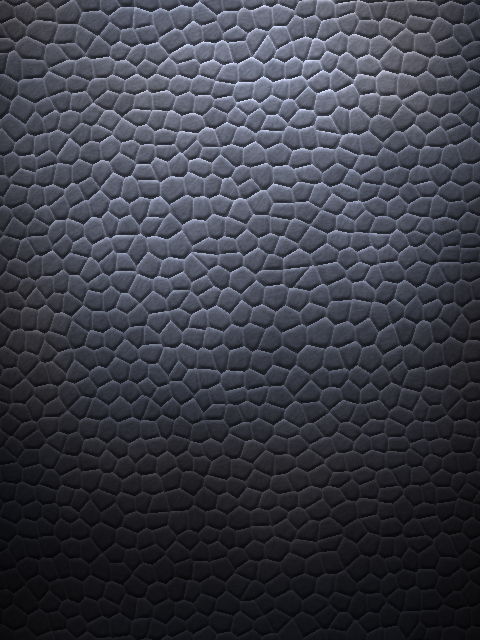
Write a Shadertoy shader that draws this texture.

```glsl
// Dark embossed leather: irregular rounded hexagonal pebbles lit from above.

const float CELL_SIZE = 0.043;           // pebble width, canvas width = 1
const vec2  LATTICE = vec2(1.0, 0.866);  // hexagonal column and row spacing
const float JITTER = 0.62;
const float WARP = 0.035;
const float ROUNDING = 16.0;             // larger gives sharper pebble corners
const float BEVEL = 0.24;
const float GROOVE = 0.09;
const float GRAIN = 0.30;
const float TONE_BOTTOM = 0.075;
const float TONE_TOP = 0.46;
const float VIGNETTE = 0.48;
const vec2  LIGHT_DIR = vec2(-0.2, 0.98);
const vec3  NEUTRAL_TINT = vec3(1.0, 0.99, 1.06);
const vec3  BLUE_TINT = vec3(0.93, 0.98, 1.12);

float hash(vec2 p) {
    return fract(sin(dot(p, vec2(127.1, 311.7))) * 43758.5453);
}

float valueNoise(vec2 p) {
    vec2 i = floor(p), f = fract(p);
    f = f * f * (3.0 - 2.0 * f);
    return mix(mix(hash(i), hash(i + vec2(1, 0)), f.x),
               mix(hash(i + vec2(0, 1)), hash(i + vec2(1, 1)), f.x), f.y);
}

// Jittered centre of a pebble on the staggered lattice
vec2 pebbleCentre(vec2 id) {
    vec2 offset = vec2(hash(id), hash(id + 57.3)) - 0.5;
    return (id + vec2(0.5 * mod(id.y, 2.0), 0.0) + JITTER * offset) * LATTICE;
}

// Finds the pebble, its rounded border distance and its outward direction
float pebble(vec2 q, out vec2 id, out vec2 toCentre, out vec2 outward) {
    vec2 base = floor(q / LATTICE + 0.5);
    float nearest = 1e5;
    for (int j = -2; j <= 2; j++)
    for (int i = -2; i <= 2; i++) {
        vec2 cell = base + vec2(i, j);
        vec2 r = pebbleCentre(cell) - q;
        float d = dot(r, r);
        if (d < nearest) { nearest = d; id = cell; toCentre = r; }
    }
    float total = 0.0;
    outward = vec2(0.0);
    for (int j = -2; j <= 2; j++)
    for (int i = -2; i <= 2; i++) {
        if (i == 0 && j == 0) continue;
        vec2 r = pebbleCentre(id + vec2(i, j)) - q;
        vec2 dir = normalize(r - toCentre);
        float weight = exp(-ROUNDING * dot(0.5 * (r + toCentre), dir));
        total += weight;
        outward += weight * dir;
    }
    outward /= total;
    return -log(total) / ROUNDING;
}

// Fine hatching, turned a little differently on each pebble, plus speckle
float leatherGrain(vec2 p, vec2 id) {
    float angle = 0.6 + 1.2 * (hash(id + 9.1) - 0.5);
    float c = cos(angle), s = sin(angle);
    vec2 along = mat2(c, -s, s, c) * p;
    float hatch = valueNoise(along * vec2(90.0, 270.0));
    float speckle = valueNoise(p * 310.0 + 40.0);
    return 0.55 * hatch + 0.45 * speckle - 0.5;
}

void mainImage(out vec4 fragColor, in vec2 fragCoord) {
    vec2 uv = fragCoord / iResolution.xy;
    vec2 p = fragCoord / iResolution.x;

    // Pebble relief on a gently warped lattice
    vec2 bend = vec2(valueNoise(p * 4.0), valueNoise(p * 4.0 + 19.0)) - 0.5;
    vec2 q = (p + WARP * bend) / CELL_SIZE;
    vec2 id, toCentre, outward;
    float border = pebble(q, id, toCentre, outward);

    // Broad light falling off downwards and to the sides
    float falloff = smoothstep(0.0, 0.92, uv.y);
    float side = pow(abs(2.0 * uv.x - 1.0), 2.3);
    float tone = mix(TONE_BOTTOM, TONE_TOP, falloff) * (1.0 - VIGNETTE * side);
    tone *= 1.0 - 0.12 * smoothstep(0.9, 1.0, uv.y);
    tone *= 0.9 + 0.2 * valueNoise(p * 5.0 + 7.0);

    // Bevel light, shadow and pale groove
    float slope = 1.0 - smoothstep(0.0, BEVEL, border);
    float lit = dot(outward, LIGHT_DIR) * slope;
    float groove = 1.0 - smoothstep(0.0, GROOVE, border);
    float shade = 1.0 + 0.60 * max(lit, 0.0) + 0.62 * min(lit, 0.0);
    shade += 0.28 * groove - 0.10 * slope;
    shade -= 0.16 * toCentre.y;
    shade *= 0.93 + 0.14 * hash(id + 3.7);
    shade *= 1.0 + GRAIN * leatherGrain(p, id);

    // Cool tint, drifting between neutral and blue
    float blueness = smoothstep(0.3, 0.8, valueNoise(p * 3.5 + 31.0));
    vec3 color = tone * shade * mix(NEUTRAL_TINT, BLUE_TINT, blueness);
    color += vec3(0.0, 0.0, 0.008);
    fragColor = vec4(clamp(color, 0.0, 1.0), 1.0);
}
```
